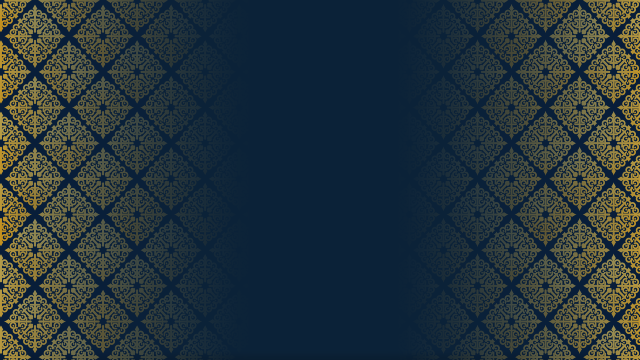
Give the GLSL for this background, as a Shadertoy shader.

```glsl
// Navy backdrop with a lattice of gilded ornamental diamonds that fade towards the middle.
// Each lattice cell is folded eightfold, then filled with stems, curls and leaves
// built from distance functions; soft noise varies the sheen of the gold.

const vec3 NAVY      = vec3(0.045, 0.135, 0.220);
const vec3 EDGE_NAVY = vec3(0.030, 0.115, 0.225);
const vec3 PALE_GOLD = vec3(0.690, 0.625, 0.340);
const vec3 DEEP_GOLD = vec3(0.770, 0.570, 0.120);

const vec2 PERIOD = vec2(0.1891, 0.1981);  // lattice period, in canvas heights
const vec2 ORIGIN = vec2(0.0972, 0.8993);  // centre of one diamond

float hash(vec2 p) {
    return fract(sin(dot(p, vec2(127.1, 311.7))) * 43758.5453);
}

float valueNoise(vec2 p) {
    vec2 i = floor(p), f = fract(p);
    f = f * f * (3.0 - 2.0 * f);
    return mix(mix(hash(i), hash(i + vec2(1, 0)), f.x),
               mix(hash(i + vec2(0, 1)), hash(i + vec2(1, 1)), f.x), f.y);
}

float segment(vec2 p, vec2 a, vec2 b, float halfWidth) {
    vec2 d = b - a;
    float t = clamp(dot(p - a, d) / dot(d, d), 0.0, 1.0);
    return length(p - a - d * t) - halfWidth;
}

float rhombus(vec2 p, vec2 size) {
    p = abs(p) / size;
    return (p.x + p.y - 1.0) * size.x * size.y / length(size);
}

// Open ring with a bead inside; the opening faces the given direction
float curl(vec2 p, float radius, vec2 opening) {
    float ring = abs(length(p) - radius) - 0.024;
    float gap = segment(p, opening * radius * 0.6, opening * radius * 1.6, 0.020);
    float bead = length(p - opening * radius * 0.25) - radius * 0.32;
    return min(max(ring, -gap), bead);
}

// Ornament in a diamond cell |x| + |y| < 1
float ornament(vec2 p) {
    vec2 q = abs(p);
    q = vec2(max(q.x, q.y), min(q.x, q.y));
    vec2 diagonal = vec2(0.7071);

    // Axis stem, crossbars and pointed finial
    float d = segment(q, vec2(0.13, 0.0), vec2(0.78, 0.0), 0.030);
    d = min(d, segment(q, vec2(0.47, 0.0), vec2(0.47, 0.13), 0.026));
    d = min(d, segment(q, vec2(0.25, 0.0), vec2(0.25, 0.10), 0.026));
    d = min(d, rhombus(q - vec2(0.78, 0.0), vec2(0.110, 0.065)));

    // Curls beside the stem, from the finial inwards
    d = min(d, curl(q - vec2(0.645, 0.105), 0.076, vec2(-0.6, 0.8)));
    d = min(d, curl(q - vec2(0.555, 0.250), 0.076, vec2(-0.8, -0.6)));
    d = min(d, curl(q - vec2(0.355, 0.125), 0.074, vec2(0.8, 0.6)));

    // Diagonal stem with a curl and outer leaf
    d = min(d, segment(q, diagonal * 0.13, diagonal * 0.43, 0.032));
    d = min(d, curl(q - vec2(0.410, 0.320), 0.074, vec2(0.0, -1.0)));
    d = min(d, rhombus(q - vec2(0.440), vec2(0.070)));

    // Petals around a hollow core
    d = min(d, length(q - vec2(0.135, 0.115)) - 0.060);
    return max(d, 0.070 - length(q));
}

// Gold strength: full at both sides, none in the middle
float sideFade(float x) {
    float left = max(1.0 - x / 0.39, 0.0);
    float right = max(1.0 - (1.0 - x) / 0.38, 0.0);
    return pow(max(left, right), 1.45);
}

void mainImage(out vec4 fragColor, in vec2 fragCoord) {
    vec2 uv = fragCoord / iResolution.xy;
    vec2 pos = fragCoord / iResolution.y;

    // Skewed coordinates turn the diamond lattice into unit squares
    vec2 cell = (pos - ORIGIN) / PERIOD;
    vec2 skew = vec2(cell.x + cell.y, cell.x - cell.y);
    vec2 id = floor(skew + 0.5);
    vec2 f = skew - id;
    vec2 local = vec2(f.x + f.y, f.x - f.y);

    // Ornament coverage, one pixel of smoothing
    float pixel = 2.0 / (iResolution.y * PERIOD.y);
    float cover = 1.0 - smoothstep(-0.6 * pixel, 0.6 * pixel, ornament(local));

    // Sheen: pale above, deeper below, with soft variation
    float fade = sideFade(uv.x);
    float sheen = 0.30 - 0.30 * local.y + 0.55 * (valueNoise(pos * 14.0) - 0.5);
    sheen += 0.25 * (hash(id) - 0.5) + 0.30 * smoothstep(0.75, 1.0, fade);
    vec3 gold = mix(PALE_GOLD, DEEP_GOLD, clamp(sheen, 0.0, 1.0));

    vec3 color = mix(NAVY, EDGE_NAVY, smoothstep(0.1, 0.5, abs(uv.x - 0.5)));
    color *= 1.0 - 0.12 * smoothstep(0.03, 0.0, uv.y);
    color = mix(color, gold, cover * fade);
    fragColor = vec4(color, 1.0);
}
```
